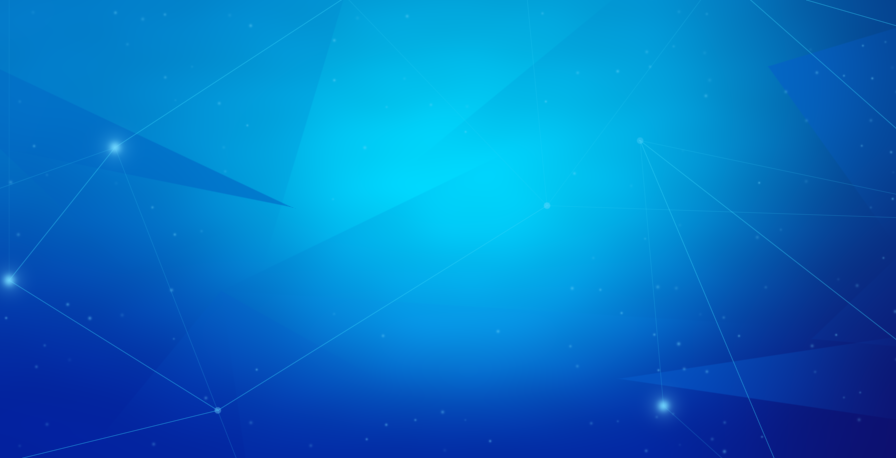
Give the GLSL for this background, as a WebGL 1 fragment shader.

```glsl
precision highp float;
// Blue abstract backdrop: a cyan glow over a teal-to-navy gradient, cut by
// translucent wedges and soft folds, then a network of thin lines, glowing
// nodes and hashed specks. Positions are in canvas heights, origin lower left.

uniform vec2 u_resolution;

const float ASPECT = 1.954;
const vec3 TEAL = vec3(0.01, 0.47, 0.78);
const vec3 NAVY = vec3(0.02, 0.23, 0.54);
const vec3 DEEP_BLUE = vec3(0.01, 0.13, 0.62);
const vec3 INDIGO = vec3(0.05, 0.06, 0.43);
const vec3 CYAN = vec3(0.00, 0.86, 1.00);
const vec3 AZURE = vec3(0.04, 0.54, 0.91);
const vec3 SHADE = vec3(0.00, 0.37, 0.76);
const vec3 SHEEN = vec3(0.02, 0.36, 0.80);
const vec3 LINE_COLOR = vec3(0.20, 0.82, 0.97);
const vec3 NODE_COLOR = vec3(0.45, 0.85, 1.00);
const float LINE_WIDTH = 0.0004;
const float STRONG_LINE = 0.30;
const float FAINT_LINE = 0.12;
const float SPECK_CELL = 0.058;
const float SPECK_SHARE = 0.34;
const float MOTTLE = 0.025;

// Network nodes
const vec2 NODE_A = vec2(0.251, 0.678);
const vec2 NODE_B = vec2(0.020, 0.388);
const vec2 NODE_C = vec2(0.475, 0.104);
const vec2 NODE_D = vec2(1.193, 0.551);
const vec2 NODE_E = vec2(1.396, 0.693);
const vec2 NODE_F = vec2(1.447, 0.114);
const vec2 FAN_APEX = vec2(0.482, 0.365);

float hash(vec2 p) {
  vec3 q = fract(vec3(p.xyx) * 0.1031);
  q += dot(q, q.yzx + 33.33);
  return fract((q.x + q.y) * q.z);
}

float slope(vec2 corner, vec2 d) {
  float angle = 6.2832 * hash(corner + 5.7);
  return dot(vec2(cos(angle), sin(angle)), d);
}

float gradientNoise(vec2 p) {
  vec2 i = floor(p), f = fract(p), o = vec2(1.0, 0.0);
  vec2 u = f * f * f * (f * (f * 6.0 - 15.0) + 10.0);
  return mix(mix(slope(i, f), slope(i + o, f - o), u.x),
             mix(slope(i + o.yx, f - o.yx), slope(i + 1.0, f - 1.0), u.x), u.y);
}

// Soft elliptical falloff
float bloom(vec2 p, vec2 center, vec2 radius) {
  vec2 d = (p - center) / radius;
  return exp(-dot(d, d));
}

// Signed distance to the line through a and b, positive on its left
float side(vec2 p, vec2 a, vec2 b) {
  vec2 e = normalize(b - a);
  return e.x * (p.y - a.y) - e.y * (p.x - a.x);
}

float fill(float d) {
  float edge = 1.0 / u_resolution.y;
  return smoothstep(-edge, edge, d);
}

// Smooth triangle mask that fades out at the given reach from its apex a
float facet(vec2 p, vec2 a, vec2 b, vec2 c, float reach) {
  float turn = sign(side(c, a, b));
  float d = min(min(side(p, a, b) * turn, side(p, b, c) * turn), side(p, c, a) * turn);
  return fill(d) * (1.0 - smoothstep(0.0, reach, length(p - a)));
}

// Crease from a to b: tone on its left that melts away with depth and at both ends
float fold(vec2 p, vec2 a, vec2 b, float depth) {
  float d = side(p, a, b);
  float t = dot(p - a, b - a) / dot(b - a, b - a);
  float span = smoothstep(-0.1, 0.4, t) * (1.0 - smoothstep(0.6, 1.1, t));
  return fill(d) * exp(-max(d, 0.0) / depth) * span;
}

float thread(vec2 p, vec2 a, vec2 b) {
  vec2 e = b - a;
  float d = length(p - a - e * clamp(dot(p - a, e) / dot(e, e), 0.0, 1.0));
  return 1.0 - smoothstep(0.0, LINE_WIDTH + 1.0 / u_resolution.y, d);
}

float disc(vec2 p, vec2 center) {
  return fill(0.007 - length(p - center));
}

float flare(vec2 p, vec2 center) {
  return 0.65 * bloom(p, center, vec2(0.013)) + 0.25 * bloom(p, center, vec2(0.032));
}

vec3 backdrop(vec2 p) {
  float right = smoothstep(1.35, 2.0, p.x);
  vec3 c = mix(mix(DEEP_BLUE, INDIGO, right), mix(TEAL, NAVY, right), smoothstep(0.06, 0.86, p.y));
  c = mix(c, vec3(0.01, 0.62, 0.83), 0.8 * bloom(p, vec2(1.05, 0.92), vec2(0.58, 0.42)));
  c = mix(c, AZURE, 0.75 * bloom(p, vec2(1.0, 0.31), vec2(0.42, 0.19)));
  c = mix(c, CYAN, 0.98 * bloom(p, vec2(1.0, 0.61), vec2(0.53, 0.31)));
  return c * (1.0 + MOTTLE * gradientNoise(p * vec2(6.0, 11.0)));
}

vec3 addFacets(vec3 c, vec2 p) {
  // Left wedges
  c = mix(c, SHADE, 0.14 * fold(p, vec2(0.58, 0.44), vec2(0.80, 1.17), 0.25));
  c = mix(c, SHADE, 0.55 * facet(p, vec2(0.635, 0.548), vec2(-0.1, 0.896), vec2(-0.1, 0.695), 1.6));
  c = mix(c, SHADE, 0.30 * facet(p, vec2(0.0, 0.675), vec2(0.635, 0.548), vec2(0.28, 0.41), 0.6));
  // Creases across the centre
  c = mix(c, SHADE, 0.13 * fold(p, vec2(1.08, 0.655), vec2(0.40, 0.325), 0.16));
  c = mix(c, TEAL, 0.14 * fold(p, vec2(1.42, 1.07), vec2(0.92, 0.66), 0.22));
  // Lower fan
  c = mix(c, AZURE, 0.14 * fold(p, vec2(1.6, 0.295), FAN_APEX, 0.12));
  c = mix(c, SHEEN, 0.26 * facet(p, FAN_APEX, vec2(0.55, -0.1), vec2(1.22, -0.05), 0.6));
  c = mix(c, SHEEN, 0.20 * facet(p, FAN_APEX, vec2(0.10, -0.1), vec2(0.55, -0.1), 0.5));
  // Right shards
  c = mix(c, SHEEN, 0.55 * facet(p, vec2(1.675, 0.855), vec2(2.05, 0.968), vec2(2.05, 0.33), 0.5));
  c = mix(c, SHEEN, 0.60 * facet(p, vec2(1.35, 0.173), vec2(2.05, 0.279), vec2(2.05, 0.07), 0.75));
  return mix(c, SHEEN, 0.10 * facet(p, vec2(1.77, 0.26), vec2(2.0, 0.48), vec2(2.0, 0.24), 0.4));
}

float network(vec2 p) {
  float strong = thread(p, NODE_A, vec2(0.744, 1.0)) + thread(p, NODE_A, NODE_B)
    + thread(p, NODE_B, NODE_C) + thread(p, NODE_C, NODE_D) + thread(p, NODE_C, vec2(0.05, 0.0))
    + thread(p, NODE_E, vec2(ASPECT, 0.259)) + thread(p, NODE_E, vec2(1.688, 0.0))
    + thread(p, vec2(1.637, 1.0), vec2(ASPECT, 0.72)) + thread(p, vec2(1.759, 1.0), vec2(ASPECT, 0.944));
  float faint = thread(p, NODE_A, vec2(0.0, 0.589)) + thread(p, NODE_A, vec2(0.515, 0.0))
    + 0.5 * thread(p, NODE_B, vec2(0.02, 1.0)) + thread(p, NODE_D, vec2(0.761, 1.0))
    + thread(p, NODE_D, vec2(1.15, 1.0)) + thread(p, NODE_D, vec2(1.528, 1.0))
    + thread(p, NODE_D, vec2(ASPECT, 0.525)) + thread(p, NODE_E, vec2(ASPECT, 0.576))
    + thread(p, NODE_E, NODE_F) + thread(p, NODE_F, vec2(1.574, 0.0));
  return min(STRONG_LINE * strong + FAINT_LINE * faint, 0.4);
}

// One hashed speck per chosen cell, sparse around the bright centre
float specks(vec2 p) {
  vec2 cell = floor(p / SPECK_CELL);
  vec2 offset = 0.2 + 0.6 * vec2(hash(cell + 7.3), hash(cell + 19.1));
  vec2 center = (cell + offset) * SPECK_CELL;
  float share = SPECK_SHARE * (1.0 - bloom(center, vec2(0.95, 0.50), vec2(0.55, 0.36)));
  float glow = bloom(p, center, vec2(mix(0.0025, 0.004, hash(cell + 41.7))));
  return step(hash(cell), share) * glow * mix(0.05, 0.38, hash(cell + 3.9));
}

void main() {
  vec2 p = gl_FragCoord.xy / u_resolution * vec2(ASPECT, 1.0);
  vec3 c = addFacets(backdrop(p), p);
  c = mix(c, LINE_COLOR, network(p));
  c = mix(c, NODE_COLOR, specks(p));
  c = mix(c, NODE_COLOR, 0.4 * (disc(p, NODE_C) + disc(p, NODE_D) + 0.7 * disc(p, NODE_E)));
  c = mix(c, NODE_COLOR, min(flare(p, NODE_A) + flare(p, NODE_B) + flare(p, NODE_F), 1.0));
  gl_FragColor = vec4(c, 1.0);
}
```
